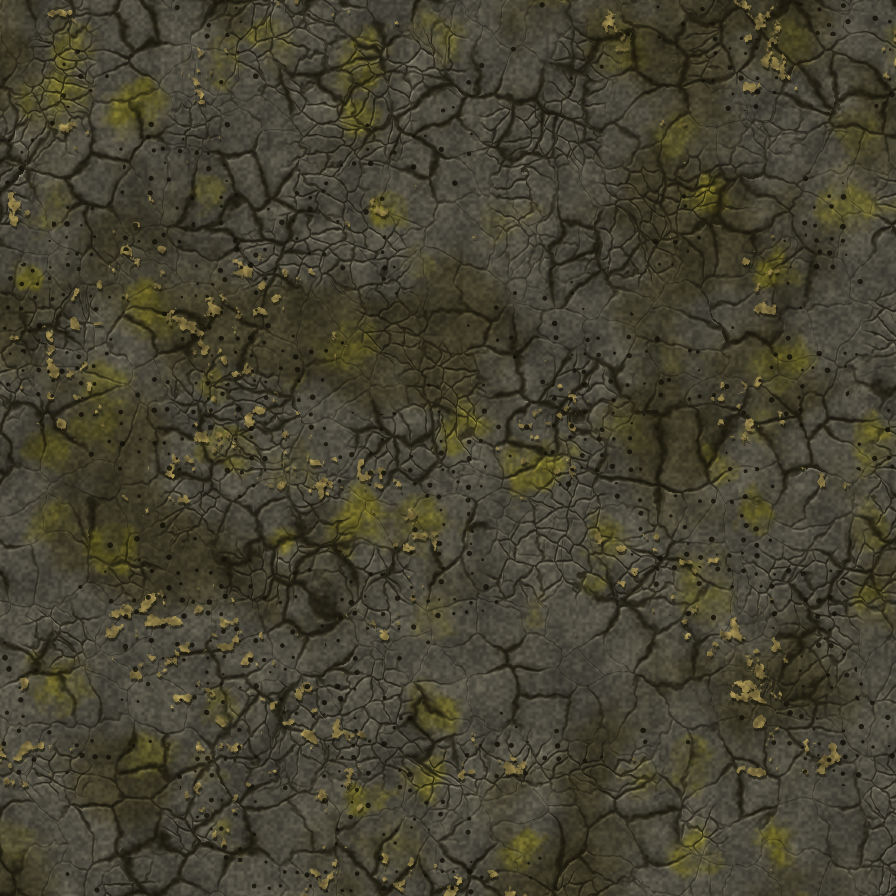
This texture is drawn by a WebGL 1 fragment shader. Its source:

```glsl
precision highp float;
// Weathered grey-brown plaster: jagged cracks with lit lower lips, soft grime,
// olive moss blooms, clustered tan flakes and small dark pits.
// Warped Voronoi edges give the cracks; value noise gives stains and grain.
uniform vec2 u_resolution;

#define GREY vec3(0.305, 0.295, 0.25)
#define BROWN vec3(0.235, 0.222, 0.15)
#define SOOT vec3(0.10, 0.09, 0.045)
#define MOSS vec3(0.45, 0.42, 0.12)
#define FLAKE vec3(0.58, 0.51, 0.29)
#define CRACK_CELLS 21.0
#define MOSS_CELLS 11.0
#define PIT_CELLS 62.0
#define WARP 0.06
#define RELIEF 0.42
#define GRAIN 0.36

float hash(vec2 p) {
  vec3 q = fract(p.xyx * 0.1031);
  q += dot(q, q.yzx + 33.33);
  return fract((q.x + q.y) * q.z);
}

vec2 hash2(vec2 p) {
  return vec2(hash(p + 7.3), hash(p + 91.7));
}

float noise(vec2 p) {
  vec2 i = floor(p), f = fract(p);
  f = f * f * (3.0 - 2.0 * f);
  return mix(mix(hash(i), hash(i + vec2(1, 0)), f.x),
             mix(hash(i + vec2(0, 1)), hash(i + 1.0), f.x), f.y);
}

float fbm(vec2 p) {
  float sum = 0.0, amp = 0.516;
  for (int i = 0; i < 5; i++) {
    sum += amp * noise(p);
    p = mat2(1.6, 1.2, -1.2, 1.6) * p + 17.1;
    amp *= 0.5;
  }
  return sum;
}

// Distance to the border between the two nearest Voronoi points.
float cellEdge(vec2 p) {
  vec2 cell = floor(p), first = vec2(9.0), second = vec2(9.5);
  for (int y = -1; y <= 1; y++)
    for (int x = -1; x <= 1; x++) {
      vec2 id = cell + vec2(x, y);
      vec2 r = id + hash2(id) - p;
      if (dot(r, r) < dot(first, first)) { second = first; first = r; }
      else if (dot(r, r) < dot(second, second)) second = r;
    }
  return dot(0.5 * (first + second), normalize(second - first));
}

// x: crack depth, y: soft grime around the cracks.
vec2 cracks(vec2 p) {
  vec2 q = p + WARP * (vec2(fbm(p * 15.0), fbm(p * 15.0 + 31.7)) - 0.5);
  float open = smoothstep(0.3, 0.75, noise(p * 19.0 + 5.0));
  float edge = cellEdge(q * CRACK_CELLS);
  float broad = (1.0 - smoothstep(0.0, 0.03 + 0.09 * open, edge)) * (0.3 + 0.7 * open);
  float fine = 1.0 - smoothstep(0.0, 0.1, cellEdge(q * CRACK_CELLS * 2.1 + 40.0));
  fine *= 0.75 * smoothstep(0.45, 0.75, noise(p * 14.0 + 60.0));
  return vec2(max(broad, fine), (1.0 - smoothstep(0.0, 0.32, edge)) * open);
}

float flakes(vec2 p) {
  float cluster = smoothstep(0.5, 0.8, noise(p * 13.0 + 80.0));
  return smoothstep(0.0, 0.06, fbm(p * 72.0 + 3.0) - 0.86 + 0.22 * cluster);
}

float mossBlooms(vec2 p) {
  vec2 g = p * MOSS_CELLS, cell = floor(g);
  float ragged = 0.7 * (fbm(p * 30.0 + 12.0) - 0.5), bloom = 0.0;
  for (int y = -1; y <= 1; y++)
    for (int x = -1; x <= 1; x++) {
      vec2 id = cell + vec2(x, y), h = hash2(id + 200.0);
      float radius = mix(0.22, 0.5, h.x), present = step(hash(id + 300.0), 0.5);
      float d = length(g - id - 0.2 - 0.6 * hash2(id + 400.0)) + ragged;
      bloom = max(bloom, present * (0.35 + 0.65 * h.y) * (1.0 - smoothstep(0.3 * radius, radius, d)));
    }
  return bloom;
}

float pits(vec2 p) {
  vec2 g = p * PIT_CELLS, id = floor(g);
  float radius = mix(0.08, 0.2, hash(id + 500.0));
  float d = length(g - id - 0.25 - 0.5 * hash2(id + 600.0));
  float soft = 0.6 * PIT_CELLS / u_resolution.y;
  float present = step(hash(id + 700.0), 0.5 * smoothstep(0.35, 0.8, noise(p * 12.0 + 80.0)));
  return present * (1.0 - smoothstep(radius - soft, radius + soft, d));
}

void main() {
  vec2 p = gl_FragCoord.xy / u_resolution.y;
  vec2 toLight = vec2(-0.0008, 0.0026);

  // Stained plaster with faint vertical runs
  vec3 col = mix(BROWN, GREY, smoothstep(0.34, 0.58, fbm(p * 8.0)));
  col *= 0.62 + 0.5 * fbm(p * 26.0 + 9.0) + 0.26 * fbm(p * vec2(48.0, 9.0) + 50.0);

  // Moss, mottled by finer noise
  float mottle = smoothstep(0.3, 0.65, fbm(p * 48.0 + 21.0));
  col = mix(col, MOSS * (0.6 + 0.7 * fbm(p * 85.0)), mossBlooms(p) * (0.25 + 0.5 * mottle));

  // Relief lit from above, then grime and cracks
  vec2 crack = cracks(p), crackUp = cracks(p + toLight);
  float slope = crackUp.x - crack.x + 0.9 * (fbm(p * 75.0) - fbm((p + toLight) * 75.0));
  col *= 1.0 + RELIEF * clamp(slope, -0.8, 1.0);
  col = mix(col, SOOT, 0.4 * crack.y * smoothstep(0.3, 0.65, fbm(p * 34.0 + 70.0)));
  col = mix(col, SOOT, 0.8 * crack.x);

  // Flakes with cast shadows, and pits
  col = mix(col, SOOT, 0.6 * flakes(p + toLight * 1.4));
  col = mix(col, FLAKE * (0.7 + 0.5 * noise(p * 150.0)), 0.85 * flakes(p));
  col = mix(col, SOOT * 0.7, 0.85 * pits(p));

  // Fine grit
  col *= 1.0 + GRAIN * (noise(p * 270.0) - 0.5);
  gl_FragColor = vec4(col, 1.0);
}
```
